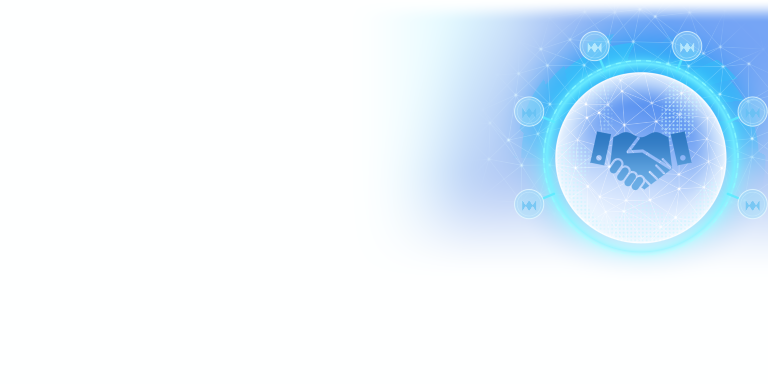
A Shadertoy shader for this background:

```glsl
// Pale blue backdrop with a glowing network globe, a handshake emblem and orbiting badges.

float hash(vec2 p) {
    return fract(sin(dot(p, vec2(127.1, 311.7))) * 43758.55);
}

float noise(vec2 p) {
    vec2 i = floor(p), f = fract(p);
    f = f * f * (3.0 - 2.0 * f);
    return mix(mix(hash(i), hash(i + vec2(1, 0)), f.x),
               mix(hash(i + vec2(0, 1)), hash(i + vec2(1, 1)), f.x), f.y);
}

float segment(vec2 p, vec2 a, vec2 b) {
    vec2 pa = p - a, ba = b - a;
    return length(pa - ba * clamp(dot(pa, ba) / dot(ba, ba), 0.0, 1.0));
}

// Coverage of a shape with signed distance d
float fill(float d, float px) {
    return 1.0 - smoothstep(-0.7 * px, 0.7 * px, d);
}

// Jittered nodes joined to their neighbours: x = lines, y = sparkling nodes
vec2 network(vec2 p, float scale, float px) {
    vec2 q = p * scale, cell = floor(q);
    vec2 nodes[9];
    float line = 9.0, spark = 0.0;
    for (int i = 0; i < 9; i++) {
        vec2 c = cell + vec2(i % 3 - 1, i / 3 - 1);
        nodes[i] = c + 0.5 + 0.7 * (vec2(hash(c), hash(c + 37.0)) - 0.5);
        float r = length(q - nodes[i]) / scale;
        spark += (0.4 + 0.6 * hash(c + 71.0)) * exp(-r * r / 0.000014);
    }
    for (int i = 0; i < 9; i++)
        if (i != 4) line = min(line, segment(q, nodes[4], nodes[i]));
    for (int i = 1; i < 8; i += 6) {
        line = min(line, segment(q, nodes[i], nodes[3]));
        line = min(line, segment(q, nodes[i], nodes[5]));
    }
    return vec2(fill(line / scale - 0.0006, px), min(spark, 1.0));
}

// Emblem in units of the globe radius
float handshake(vec2 p, float px) {
    float ax = abs(p.x);
    float cuff = max(abs(ax + 0.22 * (p.y - 0.11) - 0.47) - 0.085,
                     abs(p.y - 0.11 - 0.2 * (ax - 0.47)) - 0.19);
    cuff = max(cuff, 0.032 - length(vec2(ax - 0.49, p.y)));
    float palms = max(ax + 0.12 * p.y - 0.35, p.y - 0.27 + 0.1 * cos(p.x * 18.0) * 0.3);
    palms = max(palms, (-0.37 - p.y + 0.75 * abs(p.x - 0.04)) * 0.8);
    float crease = min(segment(p, vec2(-0.15, 0.07), vec2(-0.03, 0.23)),
                       segment(p, vec2(-0.15, 0.07), vec2(0.02, 0.08)));
    crease = min(crease, segment(p, vec2(0.02, 0.08), vec2(0.34, -0.12)));
    float fingers = 9.0;
    for (int i = 0; i < 4; i++) {
        float t = float(i);
        vec2 tip = vec2(-0.32 + 0.085 * t, -0.14 - 0.095 * t + 0.01 * t * t);
        fingers = min(fingers, segment(p, tip, tip + vec2(0.05, 0.07)) - 0.042);
        vec2 gap = vec2(0.12 + 0.075 * t, -0.33 + 0.075 * t);
        crease = min(crease, segment(p, gap, gap + vec2(-0.09, 0.09)) + 0.005);
    }
    palms = max(palms, max(0.018 - crease, 0.025 - fingers));
    return fill(min(cuff, min(palms, fingers)), px);
}

void mainImage(out vec4 fragColor, in vec2 fragCoord) {
    float px = 1.0 / iResolution.y, radius = 0.223;
    vec2 p = fragCoord * px;
    p.x += 1.0 - 0.5 * iResolution.x * px;
    vec2 d = p - vec2(1.669, 0.589);
    float r = length(d), up = d.y / max(r, 0.001);
    vec3 cyan = vec3(0.35, 0.92, 1.0);

    // Misty backdrop: cyan at upper left, periwinkle toward the globe
    vec3 sky = mix(vec3(0.89, 0.98, 1.0), vec3(0.70, 0.79, 0.96),
                   smoothstep(0.95, 1.4, p.x + 0.45 * (0.62 - p.y)));
    sky = mix(sky, vec3(0.42, 0.62, 0.96), 0.85 * smoothstep(1.3, 1.8, p.x) * smoothstep(0.5, 0.9, p.y));
    sky = mix(sky, vec3(0.10, 0.56, 0.96), 0.85 * exp(-pow(max(r - 0.24, 0.0) / 0.09, 2.0)) * smoothstep(-0.3, 0.75, up));

    // Faceted shell around the upper half
    float sector = floor(atan(d.y, d.x) * 4.5 + r * 9.0);
    float shell = fill(r - 0.30 - 0.035 * hash(vec2(sector, 3.0)), px) * smoothstep(-0.3, 0.5, up);
    sky = mix(sky, vec3(0.15, 0.77, 0.98), shell * (0.12 + 0.45 * hash(vec2(sector, 8.0))));

    // Outer web and ring glow
    vec2 web = network(p, 13.0, px);
    float reach = smoothstep(0.46, 0.32, r) * smoothstep(-0.2, 0.0, d.y);
    sky = mix(sky, vec3(0.88, 0.97, 1.0), reach * min(0.3 * web.x + web.y, 1.0));
    sky = mix(sky, cyan, 0.8 * exp(-abs(r - 0.245) / 0.022));
    sky = mix(sky, vec3(0.75, 0.98, 1.0), 0.65 * exp(-abs(r - 0.25) / 0.03) * smoothstep(0.2, -0.9, up));
    float dash = smoothstep(-0.2, 0.2, sin(atan(d.y, d.x) * 60.0));
    sky = mix(sky, vec3(0.55, 1.0, 1.0), fill(abs(r - 0.253) - 0.002, px) * (0.35 + 0.5 * dash));

    // Fade to white at left, bottom and top
    float veil = smoothstep(0.90, 1.24, p.x) * smoothstep(0.27, 0.58, p.y + 0.07 * smoothstep(0.36, 0.22, r));
    veil *= smoothstep(1.0, 0.94, p.y);
    vec3 color = mix(vec3(0.995, 1.0, 1.0), sky, veil);
    color = mix(color, vec3(0.5, 0.95, 1.0), 0.55 * exp(-abs(r - 0.245) / 0.009));

    // Globe: blue crown, milky base and rim, halftone land, web
    vec3 ball = mix(vec3(0.90, 0.94, 1.0), vec3(0.33, 0.56, 0.94), smoothstep(-0.19, 0.19, d.y + 0.25 * d.x));
    ball = mix(ball, vec3(0.93, 0.97, 1.0), 0.85 * smoothstep(0.13, 0.225, r));
    float land = smoothstep(0.48, 0.62, noise(d * 11.0 + 4.0));
    float dots = fill(length(fract(d * 100.0) - 0.5) / 100.0 - 0.0025, px);
    ball = mix(ball, vec3(0.78, 0.96, 1.0), 0.65 * land * dots);
    web = network(d * (1.0 + 1.5 * r * r) + 5.0, 15.0, px);
    ball = mix(ball, vec3(1.0), min(0.45 * web.x + web.y, 1.0));
    ball = mix(ball, vec3(1.0), 0.8 * exp(-abs(r - radius + 0.002) / 0.004));
    vec3 ink = mix(vec3(0.42, 0.68, 0.90), vec3(0.18, 0.47, 0.76), smoothstep(-0.08, 0.07, d.y));
    ball = mix(ball, ink, handshake(d / radius, px / radius));
    color = mix(color, ball, fill(r - radius, px));

    // Orbiting badges with spokes and small bar glyphs
    for (int i = 0; i < 6; i++) {
        float angle = radians(-22.5 + 45.0 * float(i));
        vec2 dir = vec2(cos(angle), sin(angle)), b = d - 0.315 * dir;
        float rim = length(b);
        color = mix(color, cyan, 0.85 * fill(segment(d, 0.245 * dir, 0.276 * dir) - 0.003, px));
        color = mix(color, vec3(0.62, 0.87, 0.98), 0.45 * fill(rim - 0.038, px));
        color = mix(color, vec3(0.92, 0.99, 1.0), 0.75 * fill(abs(rim - 0.038) - 0.0012, px));
        color = mix(color, vec3(0.85, 0.97, 1.0), 0.4 * fill(abs(rim - 0.031) - 0.0008, px));
        float bars = max(abs(b.x) - 0.018, abs(b.y + 0.004) - 0.007 - 0.005 * cos(b.x * 350.0));
        vec3 glyph = abs(dir.y) > 0.7 ? vec3(0.82, 0.97, 1.0) : vec3(0.38, 0.75, 0.95);
        color = mix(color, glyph, 0.7 * fill(bars, px));
    }
    fragColor = vec4(clamp(color, 0.0, 1.0), 1.0);
}
```
